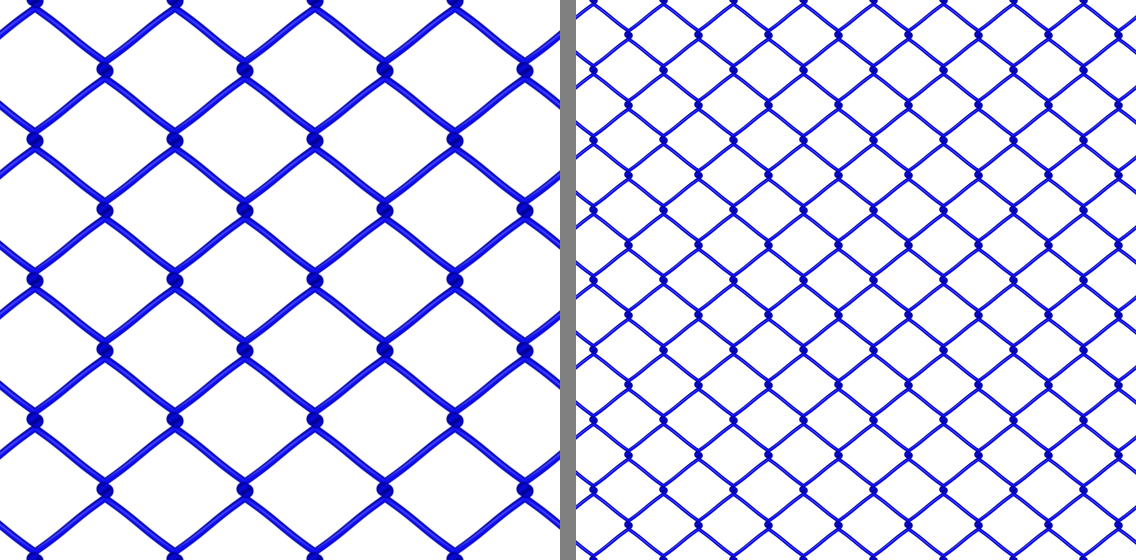
Left, the tile; right, the same tile 2 across and 2 down.
Write a Shadertoy shader that draws this pattern.

```glsl
const float REPEATS = 4.0;                 // mesh cells across and down
const vec2 MESH_OFFSET = vec2(0.25, 0.0);  // position of the first knot, in cells
const float WIRE_RADIUS = 0.0255;          // lengths below are in cells
const float WIRE_BEND = 0.005;
const float KNOT_REACH = 0.058;            // wires leave this far above or below a knot
const float LOBE_RADIUS = 0.051;
const vec2 LOBE_SHIFT = vec2(-0.010, 0.007);
const vec2 COIL_NORMAL = vec2(-0.55, 0.835);
const float EDGE_PIXELS = 0.9;
const float TAU = 6.2831853;

const vec3 BACKGROUND = vec3(1.0);
const vec3 DEEP_BLUE = vec3(0.01, 0.01, 0.64);
const vec3 WIRE_BLUE = vec3(0.05, 0.05, 0.94);
const vec3 GLINT_BLUE = vec3(0.32, 0.32, 0.99);

// Each half cell holds one wire: x = signed distance across it,
// y = position along it, z = 1 where it falls to the right.
vec3 wireCoords(vec2 p) {
    vec2 id = floor(p * 2.0);
    vec2 f = fract(p * 2.0);
    float falling = mod(id.x + id.y, 2.0);
    float t = mix(f.x, 1.0 - f.x, falling);
    float rise = 0.5 - 2.0 * KNOT_REACH;
    float centre = KNOT_REACH + rise * t - WIRE_BEND * sin(TAU * t);
    float slope = 2.0 * (rise - WIRE_BEND * TAU * cos(TAU * t));
    return vec3((0.5 * f.y - centre) / sqrt(1.0 + slope * slope), t, falling);
}

vec3 wireColour(vec3 wire) {
    float across = wire.x / WIRE_RADIUS;
    float body = 1.0 - smoothstep(0.35, 1.0, abs(across + 0.08));
    vec3 colour = mix(DEEP_BLUE, WIRE_BLUE, body);

    // The glint drifts across the wire and fades towards the knots
    float drift = mix(0.5 - 0.55 * wire.y, 0.25 - 0.4 * wire.y, wire.z);
    float offset = (across - drift) / 0.30;
    float glint = exp(-offset * offset) * sqrt(max(sin(0.5 * TAU * wire.y), 0.0));
    return mix(colour, GLINT_BLUE, 0.85 * glint);
}

// Offset from the nearest knot of the staggered lattice
vec2 knotOffset(vec2 p) {
    vec2 a = p - round(p);
    vec2 b = p - 0.5 - round(p - 0.5);
    return dot(a, a) < dot(b, b) ? a : b;
}

float knotDistance(vec2 k) {
    return min(length(k - LOBE_SHIFT), length(k + LOBE_SHIFT)) - LOBE_RADIUS;
}

vec3 knotColour(vec2 k, float dist) {
    float coil = dot(k, COIL_NORMAL) / LOBE_RADIUS;
    float band = 0.5 + 0.5 * sin(5.2 * coil - 0.6);
    float inside = smoothstep(0.0, 0.022, -dist);
    vec3 colour = mix(DEEP_BLUE, WIRE_BLUE, 0.7 * band * inside);
    float crease = 1.0 - smoothstep(0.04, 0.20, abs(coil + 0.22));
    return colour * (1.0 - 0.15 * crease * inside);
}

float coverage(float dist, float edge) {
    return 1.0 - smoothstep(-edge, edge, dist);
}

void mainImage(out vec4 fragColor, in vec2 fragCoord) {
    vec2 p = fragCoord / iResolution.xy * REPEATS - MESH_OFFSET;
    float edge = EDGE_PIXELS * REPEATS / min(iResolution.x, iResolution.y);

    // Wires
    vec3 wire = wireCoords(p);
    vec3 colour = mix(BACKGROUND, wireColour(wire),
                      coverage(abs(wire.x) - WIRE_RADIUS, edge));

    // Knots over the crossings
    vec2 k = knotOffset(p);
    float dist = knotDistance(k);
    colour = mix(colour, knotColour(k, dist), coverage(dist, edge));

    fragColor = vec4(colour, 1.0);
}
```
